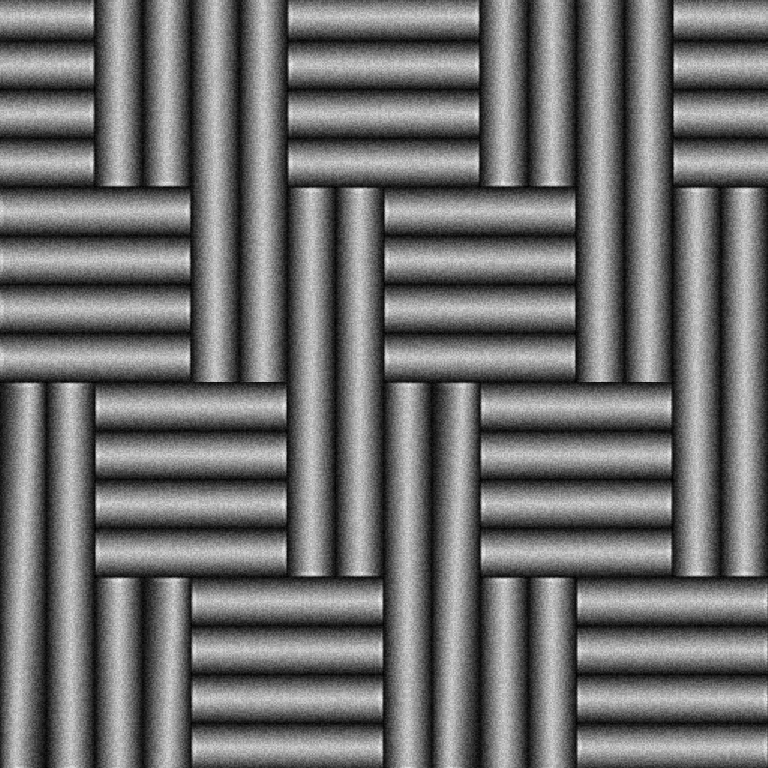
Give the GLSL for this pattern, as a Shadertoy shader.

```glsl
#define CELL vec2(0.1254, 0.2539)
#define ORIGIN vec2(-0.0020, -0.0052)
#define SHADE_DARK 0.05
#define SHADE_RANGE 0.80
#define CAP_DEPTH 0.0070
#define CAP_LIGHT 0.10
#define END_GAP 0.0030
#define GRAIN_CELLS 512.0
#define GRAIN_AMOUNT 0.15
#define LEAN_AMOUNT 0.32
#define ODD_SHARE 0.08

// Integer hash of a lattice point, 0 to 1
float hash(vec2 p) {
    uvec2 q = uvec2(ivec2(floor(p))) * uvec2(1597u, 3571u);
    uint n = (q.x ^ q.y) * 48271u;
    n = (n ^ (n >> 15)) * 40503u;
    n = (n ^ (n >> 13)) * 69621u;
    return float((n ^ (n >> 16)) & 65535u) / 65535.0;
}

// Brightness across a rod: u runs from -1 to 1
float rodShade(float u) {
    float t = 1.0 - abs(u);
    return SHADE_DARK + SHADE_RANGE * (t - 0.12 * pow(t, 6.0));
}

void mainImage(out vec4 fragColor, in vec2 fragCoord) {
    vec2 uv = fragCoord / iResolution.xy;
    float pixel = 1.0 / iResolution.y;

    // Twill weave: each row steps one column sideways
    vec2 grid = (uv - ORIGIN) / CELL;
    vec2 cell = floor(grid);
    vec2 local = grid - cell;
    float phase = mod(cell.x + cell.y - 2.0, 4.0);
    bool horizontal = phase < 2.0;

    // Coordinates along and across the rod
    float along = horizontal ? phase + local.x : phase - 2.0 + local.y;
    float rods = horizontal ? local.y * 4.0 : local.x * 2.0;
    float u = 2.0 * fract(rods) - 1.0;
    float unit = horizontal ? CELL.x : CELL.y;
    float endDistance = min(along, 2.0 - along) * unit;

    // A few upright rods have a leaning highlight or lack a cap
    vec2 block = horizontal ? vec2(cell.x - phase, cell.y)
                            : vec2(cell.x, cell.y - phase + 2.0);
    float leaning = step(hash(block * 4.0 + vec2(floor(rods), 17.0)), ODD_SHARE);
    float lean = horizontal ? 0.0 : leaning * LEAN_AMOUNT * (along - 1.0);
    float capped = horizontal ? 1.0 : step(ODD_SHARE, hash(block + 53.0));
    float profile = 1.0 - u * u;
    float shade = rodShade(u - lean * profile);

    // Lens-shaped highlight and dark seam at each end
    float lens = CAP_DEPTH * profile - endDistance;
    shade += capped * CAP_LIGHT * profile * smoothstep(-pixel, pixel, lens);
    float seam = smoothstep(0.0, max(END_GAP, pixel), endDistance);
    shade *= mix(1.0, mix(0.25, 1.0, seam), capped);

    // Fine grain, weaker in the grooves
    float grain = hash(uv * GRAIN_CELLS) - 0.5;
    shade += grain * GRAIN_AMOUNT * mix(0.5, 1.0, smoothstep(0.0, 0.35, shade));

    fragColor = vec4(vec3(clamp(shade, 0.0, 1.0)), 1.0);
}
```
